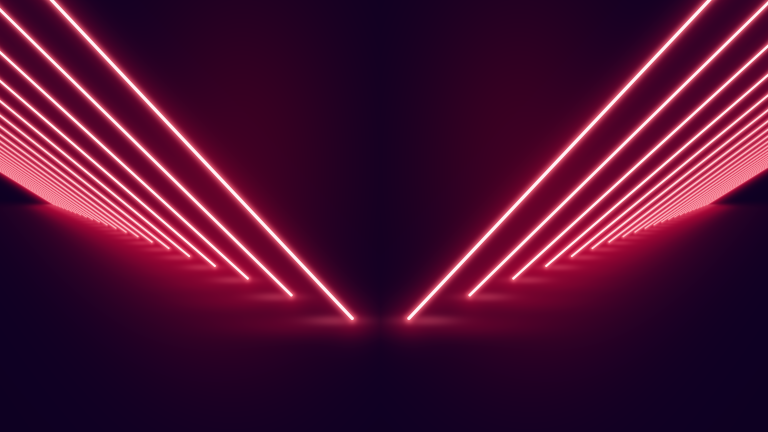
Write a WebGL 2 fragment shader that draws this background.

```glsl
#version 300 es
precision highp float;

uniform vec2 u_resolution;
out vec4 fragColor;

const vec3 NAVY = vec3(0.055, 0.0, 0.135);
const vec3 MAROON = vec3(0.27, 0.0, 0.135);
const vec3 CRIMSON = vec3(0.74, 0.02, 0.22);
const vec3 PINK = vec3(0.97, 0.42, 0.50);
const vec3 WHITE = vec3(1.0, 0.95, 0.96);

float bell(vec2 v) {
    return exp(-dot(v, v));
}

// Distance to a ray starting at the origin.
float rayDistance(vec2 p, vec2 dir) {
    return length(p - dir * max(dot(p, dir), 0.0));
}

// Soft haze on the wall, and red light spilling over the floor.
vec3 backdrop(vec2 p) {
    vec3 color = mix(NAVY, MAROON, 0.85 * bell((p - vec2(0.32, 0.62)) / vec2(0.25, 0.42)));
    float below = 0.238 + 0.382 * p.x - p.y;
    float fade = below > 0.0 ? exp(-below / 0.11) : bell(vec2(below / 0.05, 0.0));
    float spread = bell(vec2((p.x - 0.53) / 0.28, 0.0));
    float floorMask = smoothstep(0.54, 0.515, p.y);
    return mix(color, CRIMSON, 0.75 * fade * spread * floorMask);
}

void main() {
    // Mirror the scene around its vertical axis, in units of the height.
    vec2 p = (gl_FragCoord.xy - vec2(0.4955, 0.0) * u_resolution) / u_resolution.y;
    p.x = abs(p.x);
    float pixel = 1.0 / u_resolution.y;

    float glow = 0.0;
    float streak = 0.0;
    float halo = 0.0;
    float core = 0.0;

    // Tubes recede in perspective; depthScale shrinks with distance.
    for (int i = 0; i < 22; i++) {
        float depthScale = 1.0 / (1.0 + 0.197 * float(i));
        float recede = 1.0 - depthScale;
        vec2 foot = vec2(0.9217 - 0.856 * depthScale, 0.590 - 0.327 * depthScale);
        float lean = 0.944 + recede * (0.37 + 0.58 * recede);
        vec2 q = p - foot;
        float d = rayDistance(q, normalize(vec2(lean, 1.0)));
        float radius = 0.0056 * depthScale;

        glow += 0.95 * exp(-d / (0.026 * depthScale));
        halo = max(halo, bell(vec2(d / (1.7 * radius + 0.4 * pixel), 0.0)));
        float fill = 1.0 - smoothstep(radius * 0.65 - 0.6 * pixel, radius * 0.65 + 0.7 * pixel, d);
        core = max(core, fill * mix(0.35, 1.0, smoothstep(0.2, 0.65, depthScale)));

        // Flat reflections at the foot of each tube.
        vec2 flatPos = (q - vec2(0.04, -0.005) * depthScale) / depthScale;
        streak += 0.55 * bell(flatPos / vec2(0.065, 0.011));
        glow += 0.35 * bell((flatPos - vec2(0.06, -0.01)) / vec2(0.18, 0.028));
    }

    vec3 color = backdrop(p);
    color = mix(color, CRIMSON, 1.0 - exp(-glow));
    color = mix(color, PINK, 0.75 * (1.0 - exp(-streak)));
    color = mix(color, PINK, 0.9 * halo);
    color = mix(color, WHITE, core);
    fragColor = vec4(color, 1.0);
}
```
